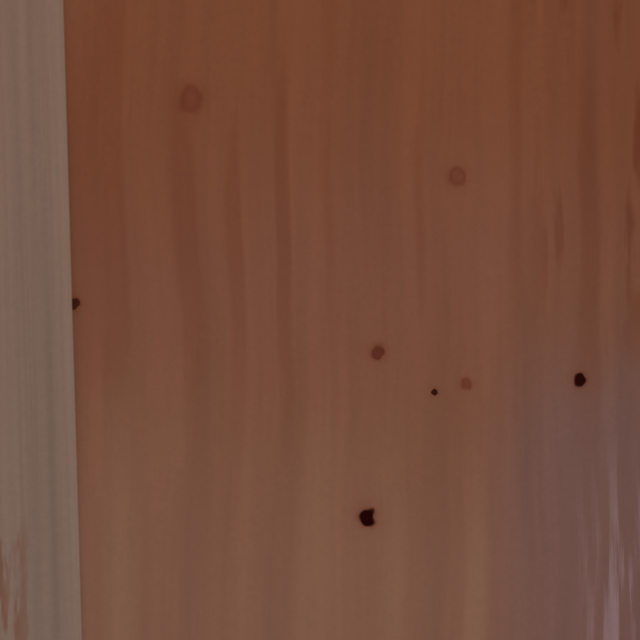
Reproduce this texture procedurally as a Shadertoy shader.

```glsl
const vec3 BOARD_TOP = vec3(0.450, 0.268, 0.185);
const vec3 BOARD_MID = vec3(0.455, 0.292, 0.222);
const vec3 BOARD_LOW = vec3(0.470, 0.326, 0.260);
const vec3 SHADE_LOW = vec3(0.432, 0.312, 0.285);
const vec3 STRIP_TOP = vec3(0.475, 0.378, 0.322);
const vec3 STRIP_LOW = vec3(0.462, 0.378, 0.335);
const vec3 KNOT_DARK = vec3(0.120, 0.025, 0.020);
const vec3 KNOT_RED  = vec3(0.330, 0.130, 0.080);
const vec3 RESIN     = vec3(0.350, 0.165, 0.095);
const vec3 PALE_BAND = vec3(0.510, 0.385, 0.300);
const vec3 GLOSS     = vec3(0.580, 0.480, 0.500);
const float EDGE_TOP = 0.099;
const float EDGE_LOW = 0.128;
const float GRAIN_CONTRAST = 0.10;
const float SPECKLE = 0.035;

// Knots: centre x, centre y, radius, darkness
const int KNOT_COUNT = 8;
const vec4 KNOTS[KNOT_COUNT] = vec4[KNOT_COUNT](
    vec4(0.573, 0.193, 0.0125, 1.00),
    vec4(0.907, 0.406, 0.0090, 0.95),
    vec4(0.590, 0.450, 0.0095, 0.55),
    vec4(0.679, 0.387, 0.0045, 0.80),
    vec4(0.729, 0.400, 0.0070, 0.30),
    vec4(0.115, 0.526, 0.0085, 0.75),
    vec4(0.298, 0.846, 0.0160, 0.12),
    vec4(0.714, 0.724, 0.0110, 0.14));

float hash(vec2 p) {
    vec3 q = fract(vec3(p.xyx) * 0.1031);
    q += dot(q, q.yzx + 33.33);
    return fract((q.x + q.y) * q.z);
}

float noise(vec2 p) {
    vec2 i = floor(p), f = fract(p);
    f = f * f * (3.0 - 2.0 * f);
    return mix(mix(hash(i), hash(i + vec2(1, 0)), f.x),
               mix(hash(i + vec2(0, 1)), hash(i + vec2(1, 1)), f.x), f.y);
}

float fbm(vec2 p) {
    float sum = 0.0, amp = 0.5;
    for (int i = 0; i < 4; i++) {
        sum += amp * noise(p);
        p = p * 2.03 + 17.1;
        amp *= 0.5;
    }
    return sum / 0.9375;
}

// Pushes the grain sideways around every knot
vec2 bendGrain(vec2 uv) {
    vec2 p = uv;
    p.x += 0.022 * (noise(uv * vec2(3.0, 2.5)) - 0.5);
    p.x += 0.008 * (noise(uv * vec2(9.0, 8.0) + 4.0) - 0.5);
    for (int i = 0; i < KNOT_COUNT; i++) {
        float r = KNOTS[i].z;
        vec2 d = uv - KNOTS[i].xy;
        vec2 falloff = d / (r * vec2(5.0, 6.0));
        p.x -= 0.8 * r * d.x / (r + abs(d.x)) * exp(-dot(falloff, falloff));
    }
    return p;
}

vec3 board(vec2 uv) {
    vec2 p = bendGrain(uv);
    float patches = fbm(uv * vec2(4.0, 3.0) + 8.0) - 0.5;
    float height = uv.y + 0.22 * patches;

    // Warm top fading to a paler base, with a cool lower right corner
    vec3 col = mix(BOARD_LOW, BOARD_MID, smoothstep(0.05, 0.50, height));
    col = mix(col, BOARD_TOP, smoothstep(0.50, 0.92, height));
    float corner = smoothstep(0.70, 0.90, uv.x) * (1.0 - smoothstep(0.25, 0.58, height));
    col = mix(col, SHADE_LOW, corner);

    // Long soft grain, narrow dark lines and pale bands
    float broad = fbm(p * vec2(16.0, 1.1)) - 0.5;
    float fine = fbm(p * vec2(65.0, 2.5) + 31.0) - 0.5;
    col *= 1.0 + GRAIN_CONTRAST * (1.3 * broad + 0.7 * fine);
    float lines = smoothstep(0.60, 0.82, noise(p * vec2(27.0, 1.6) + 5.0));
    col = mix(col, RESIN, 0.20 * lines * smoothstep(0.1, 0.7, uv.y));
    float bands = smoothstep(0.52, 0.82, noise(p * vec2(16.0, 1.3) + 52.0));
    col = mix(col, PALE_BAND, 0.42 * bands * (1.0 - smoothstep(0.08, 0.48, uv.y)) * (1.0 - 0.6 * corner));

    // Resin streaks at the upper right, gloss at the lower right
    float streak = smoothstep(0.56, 0.74, fbm(p * vec2(30.0, 5.0) + 70.0));
    col = mix(col, RESIN, 0.50 * streak * smoothstep(0.80, 0.92, uv.x) * smoothstep(0.38, 0.65, uv.y));
    float shine = smoothstep(0.48, 0.78, fbm(p * vec2(75.0, 5.0) + 90.0));
    col = mix(col, GLOSS, 0.60 * shine * smoothstep(0.88, 0.98, uv.x) * (1.0 - smoothstep(0.10, 0.38, uv.y)));
    return col;
}

vec3 strip(vec2 uv, float edge) {
    vec2 p = vec2(uv.x - edge, uv.y);
    float grain = fbm(p * vec2(75.0, 0.9) + 12.0) - 0.5;
    vec3 col = mix(STRIP_LOW, STRIP_TOP, uv.y) * (1.0 + 0.16 * grain);
    float stain = smoothstep(0.50, 0.70, fbm(uv * vec2(50.0, 9.0) + 3.0));
    stain *= (1.0 - smoothstep(0.02, 0.06, uv.x)) * (1.0 - smoothstep(0.12, 0.22, uv.y));
    return mix(col, BOARD_MID * 0.9, 0.65 * stain);
}

vec3 addKnots(vec3 col, vec2 uv) {
    for (int i = 0; i < KNOT_COUNT; i++) {
        vec4 k = KNOTS[i];
        vec2 d = (uv - k.xy) / k.z;
        float wobble = 0.55 * (noise(d * 1.1 + float(i) * 7.0) - 0.5);
        float dist = length(d * vec2(1.0, 0.88)) + wobble;
        float core = 1.0 - smoothstep(0.70, 1.20, dist);
        float ring = exp(-pow((dist - 1.0) * 3.0, 2.0));
        float halo = exp(-0.35 * dot(d, d));
        col = mix(col, KNOT_RED, 0.22 * halo + 0.20 * ring);
        vec3 heart = mix(KNOT_RED, KNOT_DARK, smoothstep(0.4, 0.9, k.w));
        col = mix(col, heart, core * k.w);
    }
    return col;
}

void mainImage(out vec4 fragColor, in vec2 fragCoord) {
    vec2 uv = fragCoord / iResolution.xy;
    float edge = mix(EDGE_LOW, EDGE_TOP, uv.y);
    float side = uv.x - edge;
    vec3 wood = addKnots(board(uv), uv);
    wood *= 1.0 - 0.14 * exp(-max(side, 0.0) / 0.006);
    vec3 col = mix(strip(uv, edge), wood, smoothstep(-0.002, 0.002, side));
    float speckle = 0.6 * noise(uv * 230.0) + 0.4 * noise(uv * 110.0 + 9.0) - 0.5;
    fragColor = vec4(col * (1.0 + SPECKLE * speckle), 1.0);
}
```
